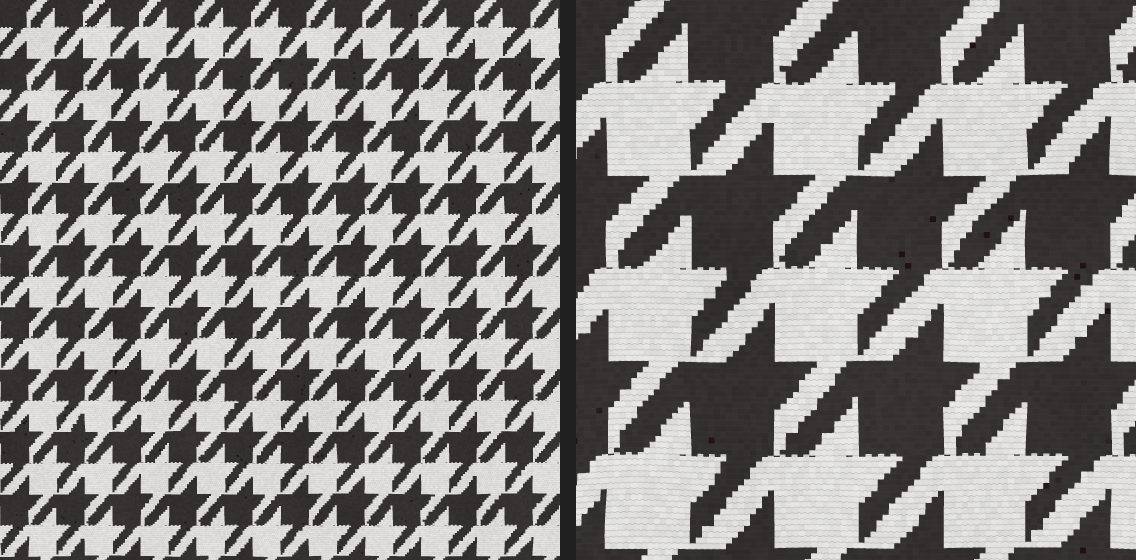
Left: the whole. Right: its middle third, enlarged.
This pattern is drawn by a three.js fragment shader. Its source:

```glsl
// Woven houndstooth, 10 repeats across and 9 down, in charcoal and off-white.
// Solid quadrants alternate with twill-striped ones; edges snap to threads,
// and each thread varies a little. The cloth is supersampled for smooth edges.
varying vec2 vUv;

float hash(vec2 p) {
  vec3 q = fract(vec3(p.xyx) * 0.1031);
  q += dot(q, q.yzx + 33.33);
  return fract((q.x + q.y) * q.z);
}

float noise(vec2 p) {
  vec2 i = floor(p), f = fract(p);
  f = f * f * (3.0 - 2.0 * f);
  return mix(mix(hash(i), hash(i + vec2(1.0, 0.0)), f.x),
             mix(hash(i + vec2(0.0, 1.0)), hash(i + 1.0), f.x), f.y);
}

// Positive for the spike and for the loose band beside it.
float twill(vec2 q) {
  float d = q.x - 0.9 * q.y;
  return max(d - 0.42, min(d + 0.4, -d - 0.02));
}

// 1 on light yarn, 0 on dark; p counts repeats, thread is the thread index.
float houndstooth(vec2 p, vec2 thread) {
  vec2 cell = fract(p);
  float comb = 0.014 * mod(thread.x, 2.0);
  bool lightColumn = cell.x < 0.5;
  bool lightRow = cell.y < 0.493 + comb;
  if (lightColumn == lightRow) return lightColumn ? 1.0 : 0.0;

  // Stepped coordinates within the striped quadrant
  vec2 q = fract(2.0 * (thread + 0.5) / vec2(28.0, 32.0));
  q.x += 0.05 * (hash(thread.yy + floor(p.x) * 7.0) - 0.5);
  float stripe = twill(q);
  if (lightRow) return step(stripe, 0.0);
  bool blunt = q.x < 0.12 && q.y < 0.5;
  return blunt ? 1.0 : step(0.0, stripe);
}

vec3 cloth(vec2 uv) {
  // Columns lean slightly toward the top; edges waver with the weave
  vec2 p = uv * vec2(10.0, 9.0) - vec2(0.475, 0.06);
  p.x -= 0.04 * (1.0 - smoothstep(0.5, 1.0, uv.y));
  p += 0.025 * (vec2(noise(uv * 23.0), noise(uv * 19.0 + 40.0)) - 0.5);

  vec2 grid = p * vec2(28.0, 32.0);
  vec2 thread = floor(grid);
  float isLight = houndstooth(p, thread);

  // Small shaded gaps between yarns, staggered on alternate rows
  vec2 weave = fract(grid + vec2(0.5 * mod(thread.y, 2.0), 0.0)) - 0.5;
  float gap = smoothstep(0.3, 0.48, abs(weave.y)) * smoothstep(0.1, 0.35, abs(weave.x));
  float grain = hash(thread + 100.0) - 0.5;
  float cloud = noise(uv * 14.0 + 9.0) - 0.5;

  vec3 lightYarn = vec3(0.882, 0.88, 0.872) - 0.16 * gap + 0.05 * grain + 0.025 * cloud;
  vec3 darkYarn = vec3(0.198, 0.188, 0.184) + 0.02 * gap + 0.025 * grain + 0.025 * cloud;

  // Sparse rusty and blackened flecks in the dark yarn
  float fleck = step(0.985, hash(thread + 300.0)) * smoothstep(0.55, 0.8, noise(uv * 30.0));
  darkYarn = mix(darkYarn, vec3(0.13, 0.07, 0.065), fleck);
  return mix(darkYarn, lightYarn, isLight);
}

void main() {
  vec2 footprint = fwidth(vUv);
  vec3 color = vec3(0.0);
  for (int j = 0; j < 4; j++) {
    for (int i = 0; i < 4; i++) {
      vec2 offset = (vec2(float(i), float(j)) + 0.5) / 4.0 - 0.5;
      color += cloth(vUv + offset * footprint);
    }
  }
  gl_FragColor = vec4(color / 16.0, 1.0);
}
```
